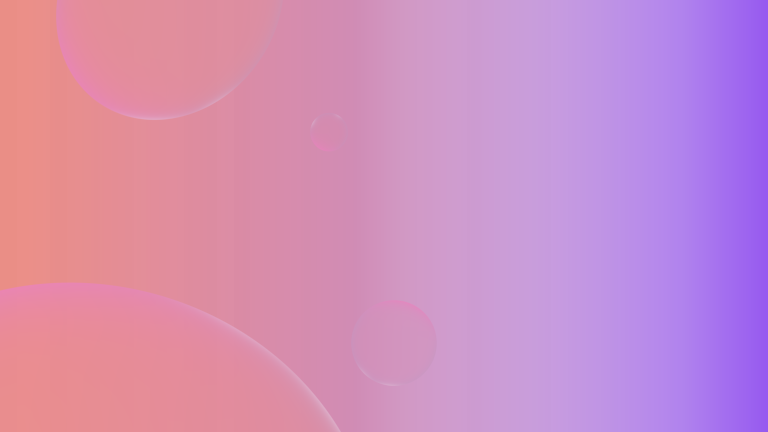
This background is drawn by a WebGL 1 fragment shader. Its source:

```glsl
precision highp float;
uniform vec2 u_resolution;

const vec3 PINK = vec3(0.96, 0.49, 0.74);
const vec3 LAVENDER = vec3(0.74, 0.60, 0.77);
const vec3 SHINE = vec3(0.89, 0.75, 0.84);

float hash(float n) {
  return fract(sin(n * 91.73) * 4375.85);
}

// Linear blend to the next gradient stop
vec3 stop(vec3 from, vec3 to, float start, float end, float x) {
  return mix(from, to, clamp((x - start) / (end - start), 0.0, 1.0));
}

vec3 backdrop(float x) {
  vec3 c = vec3(0.92, 0.56, 0.53);
  c = stop(c, vec3(0.88, 0.55, 0.61), 0.03, 0.22, x);
  c = stop(c, vec3(0.82, 0.55, 0.71), 0.22, 0.46, x);
  c = stop(c, vec3(0.82, 0.60, 0.77), 0.46, 0.53, x);
  c = stop(c, vec3(0.79, 0.62, 0.86), 0.53, 0.69, x);
  c = stop(c, vec3(0.75, 0.58, 0.90), 0.69, 0.79, x);
  c = stop(c, vec3(0.69, 0.51, 0.93), 0.79, 0.89, x);
  c = stop(c, vec3(0.59, 0.35, 0.94), 0.89, 1.0, x);
  // Faint vertical bands
  return c + 0.007 * (hash(floor(x * 46.0)) - 0.5);
}

// Weight of a rim direction around a light direction
float facing(vec2 dir, vec2 light, float sharpness) {
  return pow(max(dot(dir, normalize(light)), 0.0), sharpness);
}

// Sheared ellipse with a soft inner glow, a thin film and two glints
vec3 bubble(vec3 base, vec2 p, vec2 center, vec2 radii, float shear,
            vec3 body, vec2 glowDir, float glowWidth, vec2 glintA, vec2 glintB) {
  vec2 q = (p - center) / radii;
  float f = sqrt(max(dot(q, q) + shear * q.x * q.y, 0.0));
  float size = min(radii.x, radii.y);
  float depth = (1.0 - f) * size;
  float inside = smoothstep(-0.5, 1.0, depth * u_resolution.y);
  vec2 dir = q / max(length(q), 0.001);
  float d = max(depth, 0.0);

  vec3 c = mix(base, body, 0.5);
  float film = exp(-d / (size * 0.06 + 0.004));
  c = mix(c, LAVENDER, film * 0.38);
  float glow = exp(-d / glowWidth) * facing(dir, glowDir, 2.0);
  c = mix(c, PINK, glow * 0.62);
  float glint = facing(dir, glintA, 26.0) + 0.7 * facing(dir, glintB, 40.0);
  c = mix(c, SHINE, min(glint, 1.0) * 0.7 * exp(-d / (size * 0.012 + 0.003)));
  return mix(base, c, inside);
}

void main() {
  vec2 p = gl_FragCoord.xy / u_resolution.y;
  vec3 color = backdrop(gl_FragCoord.x / u_resolution.x);

  // Large bubble at the upper left
  color = bubble(color, p, vec2(0.3935, 1.0), vec2(0.2616, 0.2755), -0.27,
                 vec3(0.88, 0.56, 0.61), vec2(-0.75, -0.6), 0.045,
                 vec2(-0.16, -1.0), vec2(0.4, -0.85));
  // Largest bubble at the lower left
  color = bubble(color, p, vec2(0.208, -0.25), vec2(0.662, 0.595), 0.139,
                 vec3(0.91, 0.55, 0.58), vec2(-0.3, 0.95), 0.075,
                 vec2(0.84, 0.49), vec2(0.54, 0.84));
  // Small bubble near the top centre
  color = bubble(color, p, vec2(0.7616, 0.694), vec2(0.044, 0.045), 0.0,
                 vec3(0.84, 0.54, 0.68), vec2(-0.5, -0.85), 0.012,
                 vec2(-0.85, 0.5), vec2(0.5, 0.85));
  // Medium bubble at the lower centre
  color = bubble(color, p, vec2(0.912, 0.206), vec2(0.0995, 0.0995), 0.0,
                 vec3(0.83, 0.57, 0.73), vec2(0.3, 0.95), 0.012,
                 vec2(-0.1, -1.0), vec2(-0.7, -0.7));

  gl_FragColor = vec4(color, 1.0);
}
```
